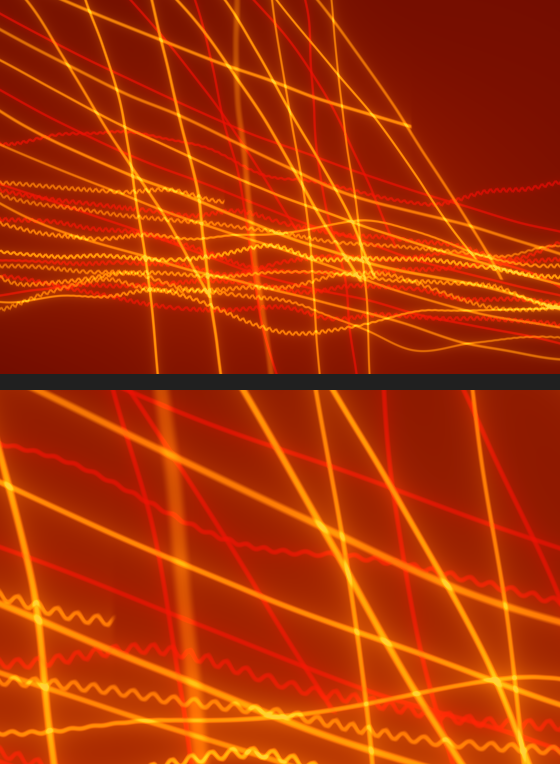
Top, the full canvas; bottom, a detail of the centre.
Give the GLSL for this background, as a Shadertoy shader.

```glsl
// Long-exposure amber and red light trails crossing a dark red haze
float hash(float n) {
    return fract(sin(n * 127.1) * 4375.85);
}

float noise(float x) {
    float f = fract(x);
    return mix(hash(floor(x)), hash(floor(x) + 1.0), f * f * (3.0 - 2.0 * f));
}

// Offset of a trail at distance x along it, before any shaking
float path(float x, float from, float to, float span, float bend, float seed) {
    float t = x / span;
    float y = mix(from, to, t * (1.35 - 0.35 * t));
    return y + bend * (noise(x * 2.6 + seed) - 0.5) + 0.2 * bend * (noise(x * 7.0 + seed) - 0.5);
}

// Fine zigzag left by a trembling hand
float shake(float x, float seed) {
    float amount = smoothstep(0.1, 0.5, noise(x * 2.0 + seed * 1.7));
    return amount * sin(355.0 * x + 5.0 * noise(x * 12.0 + seed));
}

// Light of one trail: x = amber, y = red
vec2 trail(vec2 p, float from, float to, float span, float stop, float bend,
           float zigzag, float width, float seed, bool isRed) {
    float y = path(p.x, from, to, span, bend, seed);
    float slope = (path(p.x + 0.002, from, to, span, bend, seed) - y) / 0.002;
    float smoothD = abs(p.y - y) / sqrt(1.0 + slope * slope);

    float wave = zigzag * shake(p.x, seed);
    float waveSlope = slope + zigzag * (shake(p.x + 0.001, seed) - shake(p.x, seed)) / 0.001;
    float d = abs(p.y - y - wave) / sqrt(1.0 + waveSlope * waveSlope);

    float lit = 1.0 - smoothstep(stop - 0.004, stop + 0.004, p.x);
    float pixel = 1.0 / iResolution.y;
    if (isRed) {
        float redCore = 1.0 - smoothstep(0.0003, 0.0022 + pixel, d);
        return lit * vec2(0.0, 0.75 * redCore + 0.16 * exp(-smoothD / 0.007));
    }
    float heat = width > 0.008 ? 0.4 : mix(0.6, 1.05, hash(seed + 2.9));
    float core = 1.0 - smoothstep(width * 0.2, width + pixel, d);
    float glow = 0.30 * exp(-smoothD / 0.010) + 0.045 * exp(-smoothD / 0.06);
    return lit * vec2(heat * (core + glow), 0.0);
}

void mainImage(out vec4 fragColor, in vec2 fragCoord) {
    vec2 p = fragCoord / iResolution.y;
    vec2 light = vec2(0.0);

    // Smooth diagonals falling to the right and gathering in the corner
    for (int i = 0; i < 9; i++) {
        float k = float(i) / 8.0;
        float seed = float(i) * 7.31 + 11.0;
        float from = mix(1.06, 0.46, k) + 0.04 * (hash(seed) - 0.5);
        float to = mix(0.56, 0.05, sqrt(k));
        float stop = i == 0 ? 1.1 : 2.0;
        float width = mix(0.0022, 0.0046, hash(seed + 1.3));
        light += trail(p, from, to, 1.5, stop, 0.05, 0.0, width, seed, i % 3 == 1);
    }

    // Shaky, nearly level trails gathered in the lower half
    for (int i = 0; i < 14; i++) {
        float k = pow(float(i) / 13.0, 0.7);
        float seed = float(i) * 5.83 + 97.0;
        float from = mix(0.63, 0.20, k) + 0.05 * (hash(seed) - 0.5);
        float to = mix(0.50, 0.09, k) + 0.05 * (hash(seed + 0.7) - 0.5);
        float stop = hash(seed + 3.1) < 0.15 ? 0.6 : 2.0;
        light += trail(p, from, to, 1.5, stop, 0.15, 0.0036, 0.0023, seed, i % 5 == 0 || i % 5 == 3);
    }

    // Steep trails from the top edge, nearly upright or strongly leaning
    vec2 q = vec2(1.0 - p.y, p.x);
    for (int i = 0; i < 14; i++) {
        float k = float(i) / 13.0;
        float seed = float(i) * 9.17 + 211.0;
        bool leaning = i % 2 == 0;
        float from = mix(0.03, 0.87, pow(k, 0.55)) + 0.04 * (hash(seed) - 0.5);
        float lean = leaning ? mix(0.5, 0.72, hash(seed + 0.4)) : mix(0.08, 0.24, hash(seed + 0.4));
        float stop = leaning ? mix(0.6, 0.85, hash(seed + 3.1)) : 2.0;
        float width = i == 7 ? 0.010 : mix(0.0020, 0.0040, hash(seed + 1.3));
        light += trail(q, from, from + lean, 1.0, stop, 0.05, 0.0, width, seed, i % 3 == 2);
    }

    // Uneven haze, brightest around the crossing point
    vec2 c = (p - vec2(0.74, 0.40)) / vec2(0.80, 0.45);
    float haze = exp(-dot(c, c)) + 0.2 * (noise(p.x * 3.0 + p.y * 4.0) - 0.5);
    vec3 color = mix(vec3(0.435, 0.045, 0.0), vec3(0.58, 0.09, 0.0), clamp(haze, 0.0, 1.0));

    // Red light first, amber over it
    color = mix(color, vec3(0.90, 0.04, 0.015), 1.0 - exp(-1.6 * light.y));
    color += light.x * vec3(0.42, 0.38, 0.02);
    color.b += 0.16 * smoothstep(1.4, 2.4, light.x);
    color.g = min(color.g, 0.82);
    fragColor = vec4(clamp(color, 0.0, 1.0), 1.0);
}
```
